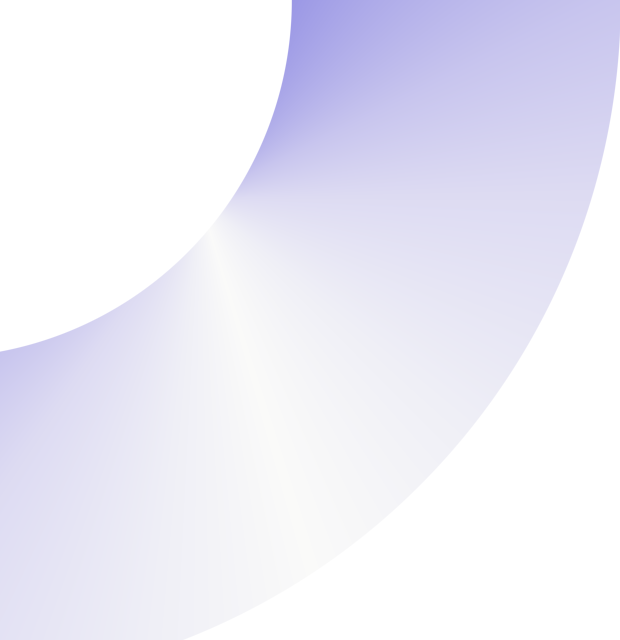
Reproduce this background procedurally as a WebGL 2 fragment shader.

```glsl
#version 300 es
precision highp float;
// A broad quarter ring on white, tinted by a lavender conic gradient.

uniform vec2 u_resolution;
out vec4 fragColor;

// Colour along the sweep, by degrees away from the pale ray
vec3 sweepColor(float degreesAway) {
    vec3 c = mix(vec3(0.980, 0.980, 0.977), vec3(0.937, 0.937, 0.965), clamp(degreesAway / 33.0, 0.0, 1.0));
    c = mix(c, vec3(0.867, 0.859, 0.950), clamp((degreesAway - 33.0) / 41.0, 0.0, 1.0));
    c = mix(c, vec3(0.784, 0.773, 0.933), clamp((degreesAway - 74.0) / 25.0, 0.0, 1.0));
    return mix(c, vec3(0.604, 0.592, 0.898), clamp((degreesAway - 99.0) / 40.0, 0.0, 1.0));
}

void main() {
    // Canvas height is one unit
    vec2 p = gl_FragCoord.xy / u_resolution.y;
    float pixel = 1.0 / u_resolution.y;

    // Conic sweep, measured from straight down; the left side fades faster
    vec2 d = p - vec2(0.3125, 0.690);
    float angle = degrees(atan(d.x, -d.y)) - 16.6;
    vec3 tint = sweepColor(angle < 0.0 ? -angle * 1.45 : angle);

    // Ring centred beyond the upper left corner
    float radius = length(p - vec2(-0.103, 1.0));
    float ringDistance = abs(radius - 0.816) - 0.257;
    float ring = 1.0 - smoothstep(-0.75 * pixel, 0.75 * pixel, ringDistance);

    fragColor = vec4(mix(vec3(1.0), tint, ring), 1.0);
}
```
